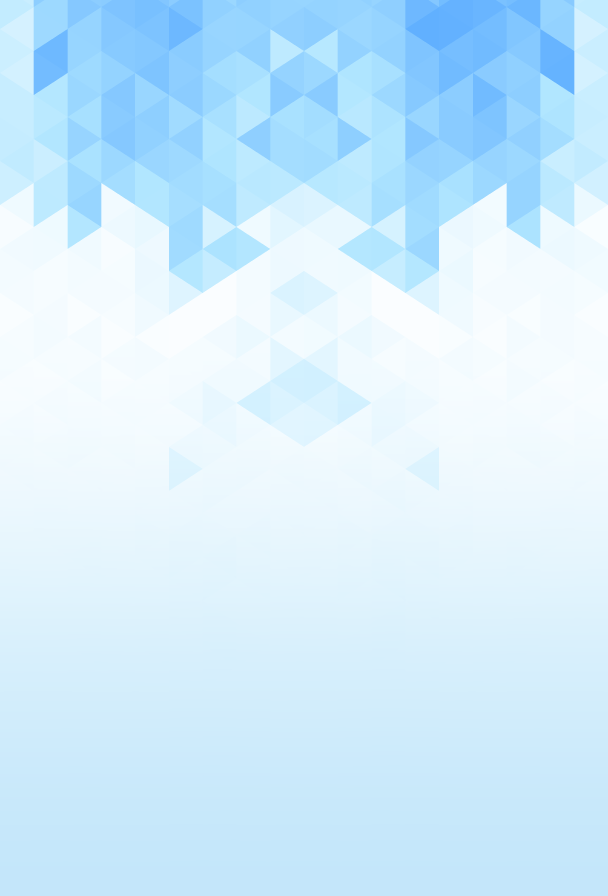
Give the GLSL for this background, as a Shadertoy shader.

```glsl
// Backdrop colours
const vec3 PAPER = vec3(0.982, 0.994, 1.0);
const vec3 MIST  = vec3(0.87, 0.95, 0.99);
const vec3 BASE  = vec3(0.768, 0.903, 0.98);

// Facet colours, from half to full strength
const vec3 SKY   = vec3(0.69, 0.90, 1.0);
const vec3 AZURE = vec3(0.38, 0.69, 1.0);

// Triangle lattice
const float COLUMNS = 18.0;
const float ROWS = 20.37;
const float ROW_OFFSET = 0.16;

// Facet variation
const float JITTER = 0.17;
const float RIGHT_BOOST = 0.12;
const float WASH_INNER = 0.19;
const float WASH_OUTER = 0.10;
const float WASH_FALLOFF = 0.2;
const int SAMPLES = 3;

// Column profiles, from the central axis outwards
const float TOP_TINT[9] = float[9](0.68, 0.64, 0.66, 0.76, 0.83, 0.79, 0.72, 0.62, 0.32);
const float END_TINT[9] = float[9](0.50, 0.38, 0.40, 0.50, 0.46, 0.62, 0.53, 0.32, 0.36);
const float REACH[9] = float[9](7.5, 8.5, 11.5, 11.5, 8.5, 7.5, 9.5, 8.5, 7.5);

// Accent facets: column, half-row, change of tint
const int ACCENT_COUNT = 15;
const vec3 ACCENTS[ACCENT_COUNT] = vec3[ACCENT_COUNT](
    vec3(7, 1, 0.25), vec3(7, 2, 0.30), vec3(0, 1, -0.15),
    vec3(0, 3, 0.16), vec3(1, 5, 0.20), vec3(1, 10, 0.26),
    vec3(2, 9, -0.18), vec3(3, 0, 0.16), vec3(3, 20, 0.13),
    vec3(0, 12, 0.12), vec3(0, 15, 0.12), vec3(0, 16, 0.24),
    vec3(0, 17, 0.18), vec3(0, 18, 0.12), vec3(1, 17, 0.20));

float hash(vec2 p) {
    vec3 q = fract(vec3(p.xyx) * 0.1031);
    q += dot(q, q.yzx + 33.33);
    return fract((q.x + q.y) * q.z);
}

vec3 backdrop(float height) {
    vec3 lower = mix(BASE, MIST, smoothstep(0.0, 0.4, height));
    return mix(lower, PAPER, smoothstep(0.25, 0.62, height));
}

// Tint of one triangle, mirrored about the central axis
float facetTint(float column, float row, float side) {
    int c = int(column);
    float past = row - REACH[c];
    float noise = hash(vec2(column, row) + 7.0) - 0.5;
    noise += 0.35 * (hash(vec2(column + 31.0 * side, row + 53.0)) - 0.5);

    float tint;
    if (past < 0.0) {
        float depth = clamp(row / REACH[c], 0.0, 1.0);
        tint = mix(TOP_TINT[c], END_TINT[c], depth) + JITTER * noise;
        float flank = smoothstep(2.0, 4.0, column) * (1.0 - smoothstep(6.0, 8.0, column));
        tint += RIGHT_BOOST * side * flank * (1.0 - 0.7 * depth);
    } else {
        float wash = mix(WASH_INNER, WASH_OUTER, smoothstep(2.0, 5.0, column));
        tint = wash * exp(-WASH_FALLOFF * past) * (1.0 + 1.3 * noise);
    }

    for (int i = 0; i < ACCENT_COUNT; i++) {
        vec2 gap = abs(ACCENTS[i].xy - vec2(column, row));
        if (max(gap.x, gap.y) < 0.5) tint += ACCENTS[i].z;
    }

    // Bare slanted band on either side of the axis
    bool inBand = abs(column - 2.5) < 1.0 && abs(row - column - 10.5) < 1.0;
    return inBand ? 0.0 : clamp(tint, 0.0, 1.0);
}

vec3 shade(vec2 uv) {
    // One vertical and two slanted line families cut the triangles
    float x = (uv.x - 0.5) * COLUMNS;
    float u = abs(x);
    float y = (1.0 - uv.y) * ROWS - ROW_OFFSET;
    float column = clamp(floor(u), 0.0, 8.0);
    float row = floor(y - 0.5 * u) + floor(y + 0.5 * u);

    float tint = facetTint(column, row, step(0.0, x));
    vec3 color = mix(backdrop(uv.y), SKY, min(2.0 * tint, 1.0));
    return mix(color, AZURE, max(2.0 * tint - 1.0, 0.0));
}

void mainImage(out vec4 fragColor, in vec2 fragCoord) {
    // Average a grid of samples to smooth the edges
    vec3 sum = vec3(0.0);
    for (int i = 0; i < SAMPLES * SAMPLES; i++) {
        vec2 cell = vec2(i % SAMPLES, i / SAMPLES);
        vec2 offset = (cell + 0.5) / float(SAMPLES) - 0.5;
        sum += shade((fragCoord + offset) / iResolution.xy);
    }
    fragColor = vec4(sum / float(SAMPLES * SAMPLES), 1.0);
}
```
